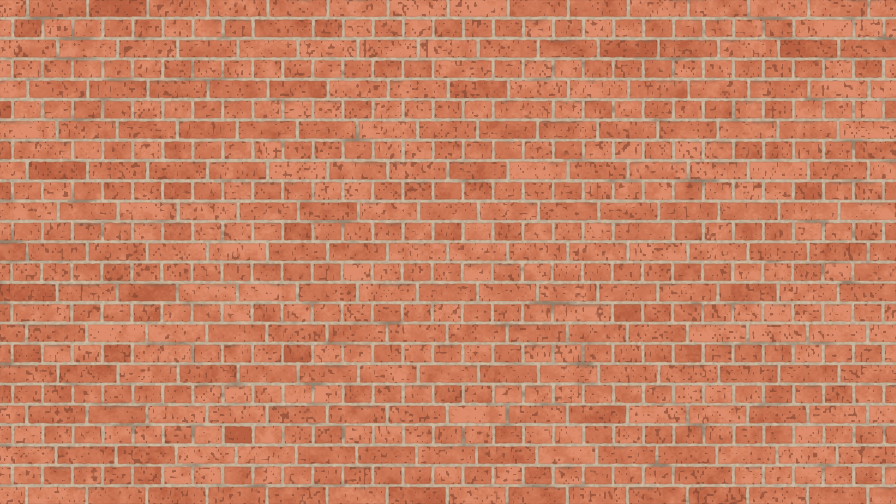
Reproduce this texture procedurally as a WebGL 2 fragment shader.

```glsl
#version 300 es
precision highp float;
// Weathered red brick wall: courses of long bricks alternating with courses of short ones.

uniform vec2 u_resolution;
out vec4 outColor;

const float COURSES = 24.8;        // courses in the canvas height
const float LONG_BRICK = 0.1192;   // pitch of a long brick, in canvas heights
const float JOINT = 0.0054;        // mortar width, in canvas heights

const vec3 CLAY_DEEP = vec3(0.72, 0.375, 0.255);
const vec3 CLAY_MID = vec3(0.805, 0.465, 0.335);
const vec3 CLAY_LIGHT = vec3(0.87, 0.55, 0.42);
const vec3 PIT = vec3(0.50, 0.27, 0.19);
const vec3 MORTAR = vec3(0.765, 0.69, 0.595);
const vec3 GRIME = vec3(0.47, 0.39, 0.32);

float hash(vec2 p) {
    vec3 q = fract(vec3(p.xyx) * 0.1031);
    q += dot(q, q.yzx + 33.33);
    return fract((q.x + q.y) * q.z);
}

float noise(vec2 p) {
    vec2 cell = floor(p);
    vec2 f = fract(p);
    f = f * f * (3.0 - 2.0 * f);
    float low = mix(hash(cell), hash(cell + vec2(1, 0)), f.x);
    float high = mix(hash(cell + vec2(0, 1)), hash(cell + vec2(1, 1)), f.x);
    return mix(low, high, f.y);
}

float fbm(vec2 p) {
    float sum = 0.0;
    float gain = 0.5;
    for (int i = 0; i < 4; i++) {
        sum += gain * noise(p);
        p = p * 2.03 + 17.7;
        gain *= 0.5;
    }
    return sum;
}

float roundedBox(vec2 p, vec2 halfSize, float radius) {
    vec2 q = abs(p) - halfSize + radius;
    return length(max(q, 0.0)) + min(max(q.x, q.y), 0.0) - radius;
}

// Returns the position from the brick centre (xy), the brick pitch (z) and its id (w).
vec4 brickCell(float x, float course) {
    bool longCourse = mod(course, 2.0) < 0.5;
    float pitch = longCourse ? LONG_BRICK : 0.5 * LONG_BRICK;
    float shift = longCourse ? 0.456 + 0.5 * mod(0.5 * course, 2.0) : 0.41;
    shift += 0.05 * (hash(vec2(course, 7.0)) - 0.5);
    float along = x / pitch - shift;

    // A few neighbouring short bricks give way to one long brick.
    float pairId = floor(0.5 * along);
    if (!longCourse && hash(vec2(pairId + 40.0, course)) < 0.08) {
        along *= 0.5;
        pitch = LONG_BRICK;
    }
    float id = floor(along);
    return vec4((along - id - 0.5) * pitch, 0.0, pitch, id + 50.0);
}

vec3 clayColor(vec2 p, vec2 brickId) {
    float tone = 0.56 + 0.46 * (hash(brickId) - 0.5);
    tone += 0.9 * (fbm(p * 42.0 + brickId * 3.7) - 0.47);
    tone += 0.22 * (noise(p * 230.0) - 0.5);
    tone -= 0.22 * step(0.93, hash(brickId + 91.0));
    vec3 clay = mix(CLAY_DEEP, CLAY_MID, smoothstep(0.0, 0.5, tone));
    clay = mix(clay, CLAY_LIGHT, smoothstep(0.45, 0.9, tone));

    // Small burnt pits, denser on some bricks.
    float density = 0.10 * hash(brickId + 23.0);
    float pits = smoothstep(0.78 - density, 0.94 - density, noise(p * vec2(210.0, 170.0) + 5.0));
    return mix(clay, PIT, 0.62 * pits);
}

vec3 mortarColor(vec2 p) {
    float stain = smoothstep(0.56, 0.78, fbm(p * vec2(13.0, 28.0) + 61.0));
    vec3 mortar = MORTAR * (0.93 + 0.14 * noise(p * 190.0));
    return mix(mortar, GRIME, 0.6 * stain);
}

void main() {
    vec2 p = gl_FragCoord.xy / u_resolution.y;
    float pixel = 1.0 / u_resolution.y;

    // Courses count downward from the top edge.
    float down = (1.0 - p.y) * COURSES + 0.105;
    float course = floor(down);
    vec4 cell = brickCell(p.x, course);
    vec2 local = vec2(cell.x, (0.5 - fract(down)) / COURSES);
    vec2 brickId = vec2(cell.w, course + 3.0);

    // Slightly uneven brick outline.
    vec2 halfSize = 0.5 * (vec2(cell.z, 1.0 / COURSES) - JOINT);
    halfSize -= 0.0005 * vec2(hash(brickId + 11.0), hash(brickId + 12.0));
    float edge = roundedBox(local, halfSize, 0.0022);
    edge += 0.0016 * (noise(p * 125.0) - 0.5);
    float face = 1.0 - smoothstep(-0.7 * pixel - 0.0004, 0.7 * pixel + 0.0004, edge);

    // Worn rims and patches of grime along the upper edges.
    vec3 clay = clayColor(p, brickId);
    clay *= 1.0 - 0.09 * smoothstep(-0.0035, 0.0, edge);
    float upper = smoothstep(0.5, 1.0, local.y / halfSize.y);
    float dirt = upper * smoothstep(0.52, 0.72, fbm(p * vec2(18.0, 30.0) + 9.0));
    clay = mix(clay, GRIME, 0.45 * dirt);

    outColor = vec4(mix(mortarColor(p), clay, face), 1.0);
}
```
